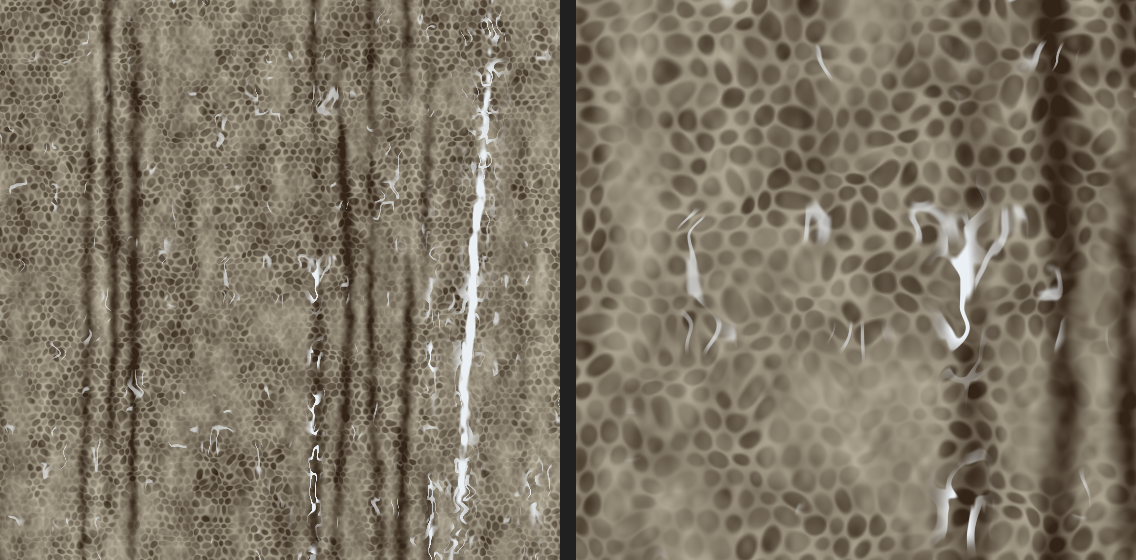
Left, the full canvas; right, a detail of the centre.
This texture is drawn by a WebGL 1 fragment shader. Its source:

```glsl
precision highp float;
uniform vec2 u_resolution;

#define CELLS 68.0
#define CELL_DEPTH 0.62
#define FOLD_WIDTH 0.0095
#define FOLD_DEPTH 0.85
#define BASE_TONE 0.77
#define GLOSS_WIDTH 0.011
#define DARK vec3(0.26, 0.21, 0.155)
#define LIGHT vec3(0.69, 0.66, 0.585)
#define GLOSS vec3(0.92, 0.94, 0.96)

float hash(vec2 p) {
  return fract(sin(dot(p, vec2(127.1, 311.7))) * 43758.5453);
}

float noise(vec2 p) {
  vec2 i = floor(p), f = fract(p);
  f = f * f * (3.0 - 2.0 * f);
  return mix(mix(hash(i), hash(i + vec2(1, 0)), f.x),
             mix(hash(i + vec2(0, 1)), hash(i + vec2(1, 1)), f.x), f.y);
}

float bell(float d, float width) {
  return exp(-d * d / (width * width));
}

// Dark pits on a hexagonal lattice, each with its own depth
float pits(vec2 p) {
  vec2 period = vec2(1.0, 1.732);
  vec2 a = mod(p, period) - 0.5 * period;
  vec2 b = mod(p - 0.5 * period, period) - 0.5 * period;
  vec2 local = dot(a, a) < dot(b, b) ? a : b;
  vec2 id = floor((p - local) * 2.0 + 0.5);
  float radius = 0.36 + 0.14 * hash(id + 7.0);
  float pit = 1.0 - smoothstep(radius - 0.16, radius + 0.08, length(local));
  return pit * mix(0.35, 1.0, hash(id));
}

// x: dark creases, y: pale crests beside them
vec2 folds(vec2 uv) {
  vec2 sum = vec2(0.0);
  for (int i = 0; i < 8; i++) {
    float k = float(i);
    float x = k < 3.0 ? 0.165 + 0.036 * k : 0.56 + 0.052 * (k - 3.0);
    x += 0.034 * (noise(vec2(uv.y * 2.2, k * 9.3)) - 0.5);
    float strength = smoothstep(0.1, 0.65, noise(vec2(uv.y * 3.0 + 4.0, k * 5.7 + 2.0)));
    strength *= 0.65 + 0.35 * hash(vec2(k, 3.0));
    float d = uv.x - x + 0.007 * (noise(uv * vec2(70.0, 48.0) + k) - 0.5);
    float width = FOLD_WIDTH * mix(0.7, 1.3, noise(vec2(uv.y * 5.0, k + 40.0)));
    sum.x = max(sum.x, strength * bell(d, width));
    sum.y = max(sum.y, strength * bell(abs(d) - 0.021, 0.009));
  }
  return sum;
}

// Thin curved slivers, long in the vertical direction
float slivers(vec2 uv, vec2 scale, float cut) {
  vec2 p = uv * scale;
  p.x += 1.6 * noise(uv * scale.yx * 0.6);
  float ridge = 1.0 - abs(2.0 * noise(p) - 1.0);
  return smoothstep(cut, cut + 0.12, ridge);
}

// Wet shine: one long streak, broken side streaks and stray sparks
float shine(vec2 uv) {
  float wobble = 0.012 * (noise(vec2(uv.y * 9.0, 3.0)) - 0.5);
  float d = uv.x - (0.812 + 0.068 * uv.y + wobble);
  float body = 0.5 + 0.5 * bell(uv.y - 0.45, 0.28);
  float grain = noise(uv * vec2(150.0, 65.0));
  float streak = smoothstep(0.38, 0.72, bell(d, GLOSS_WIDTH) * body + 0.5 * (grain - 0.5));
  float side = bell(uv.x - 0.562, 0.011) * smoothstep(0.66, 0.48, uv.y);
  side += 0.8 * bell(uv.x - 0.77, 0.010) * smoothstep(0.75, 0.4, uv.y);
  side += 0.8 * bell(uv.x - 0.95, 0.014) * smoothstep(0.3, 0.1, uv.y);
  side += 0.7 * bell(d, 0.028);
  side *= smoothstep(0.25, 0.6, noise(uv * vec2(45.0, 22.0) + 11.0));
  float stray = smoothstep(0.74, 0.9, noise(uv * vec2(52.0, 30.0) + 31.0));
  float glints = slivers(uv, vec2(110.0, 42.0), 0.74) * min(side * 1.3, 1.0);
  glints = max(glints, 0.65 * stray * slivers(uv + 5.0, vec2(95.0, 32.0), 0.8));
  return clamp(max(streak, glints), 0.0, 1.0);
}

void main() {
  vec2 uv = gl_FragCoord.xy / u_resolution;

  // Honeycomb, bent a little and smeared shut in patches
  vec2 bend = vec2(noise(uv * 42.0), noise(uv * 42.0 + 19.0)) - 0.5;
  float open = smoothstep(0.2, 0.65, noise(uv * vec2(30.0, 12.0) + 3.0));
  float pit = pits(uv * CELLS + bend * 0.9) * mix(0.3, 1.0, open);

  // Vertical bands, smears and fine grain
  float bands = noise(uv * vec2(26.0, 1.6) + 8.0) - 0.5;
  float smear = noise(uv * vec2(62.0, 30.0) + 14.0) - 0.5;
  float grain = noise(uv * vec2(170.0, 120.0)) - 0.5;

  vec2 fold = folds(uv);
  float tone = BASE_TONE + 0.24 * bands + 0.36 * smear + 0.28 * grain;
  tone -= CELL_DEPTH * pit * (1.0 - 0.6 * fold.x);
  tone += 0.12 * fold.y - FOLD_DEPTH * fold.x;

  vec3 color = mix(DARK, LIGHT, clamp(tone, -0.15, 1.12));
  color = mix(color, GLOSS, shine(uv));
  gl_FragColor = vec4(color, 1.0);
}
```
